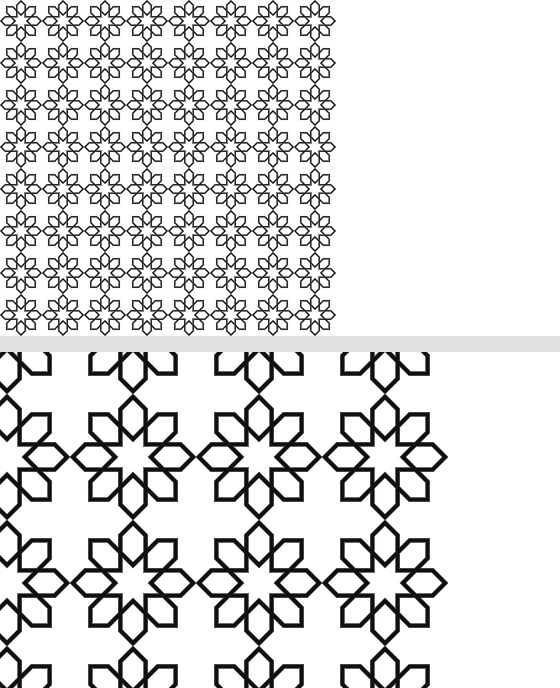
Top, the full canvas; bottom, a detail of the centre.
This pattern is drawn by a WebGL 1 fragment shader. Its source:

```glsl
precision highp float;
// Eight by eight grid of outlined eight-petal rosettes on white, set against
// the left edge with blank space to the right. Each cell is folded into one
// petal, whose outline comes from the distance to a long hexagon.

uniform vec2 u_resolution;

#define REPEATS 8.0          // rosettes across and down
#define TIP_RADIUS 0.478     // centre to petal tip, in cells
#define PETAL_HALF 0.100     // half the width of a petal, in cells
#define LINE_WIDTH 0.035     // stroke width, in cells
#define EDGE_SOFTNESS 0.75   // half-width of the smoothed edge, in pixels
#define INK vec3(0.07, 0.06, 0.06)
#define PAPER vec3(1.0)

const float SQRT2 = 1.41421356;
const float EIGHTH_TURN_HALF = 0.39269908;

// Fold the plane so that all eight petals lie along the positive x axis.
vec2 foldToPetal(vec2 p) {
  p = abs(p);
  if (p.y > p.x) p = p.yx;
  vec2 mirror = vec2(-sin(EIGHTH_TURN_HALF), cos(EIGHTH_TURN_HALF));
  p -= 2.0 * max(dot(p, mirror), 0.0) * mirror;
  return vec2(p.x, abs(p.y));
}

// Signed distance to a hexagon with right-angled ends and mitred corners.
float petalDistance(vec2 p) {
  // This inner radius makes neighbouring petals meet at their shoulders.
  float innerRadius = SQRT2 * PETAL_HALF;
  float middle = 0.5 * (TIP_RADIUS + innerRadius);
  float halfLength = 0.5 * (TIP_RADIUS - innerRadius);
  float side = p.y - PETAL_HALF;
  float ends = (abs(p.x - middle) + p.y - halfLength) / SQRT2;
  return max(side, ends);
}

void main() {
  // Cell units, measured from the top left corner.
  float cellsPerPixel = REPEATS / u_resolution.y;
  vec2 grid = vec2(gl_FragCoord.x, u_resolution.y - gl_FragCoord.y) * cellsPerPixel;
  vec2 local = fract(grid) - 0.5;

  // Stroke along the petal outline.
  float stroke = abs(petalDistance(foldToPetal(local))) - 0.5 * LINE_WIDTH;
  float soft = EDGE_SOFTNESS * cellsPerPixel;
  float ink = 1.0 - smoothstep(-soft, soft, stroke);

  // Leave the area beyond the last column blank.
  ink *= 1.0 - step(REPEATS, grid.x);
  gl_FragColor = vec4(mix(PAPER, INK, ink), 1.0);
}
```
